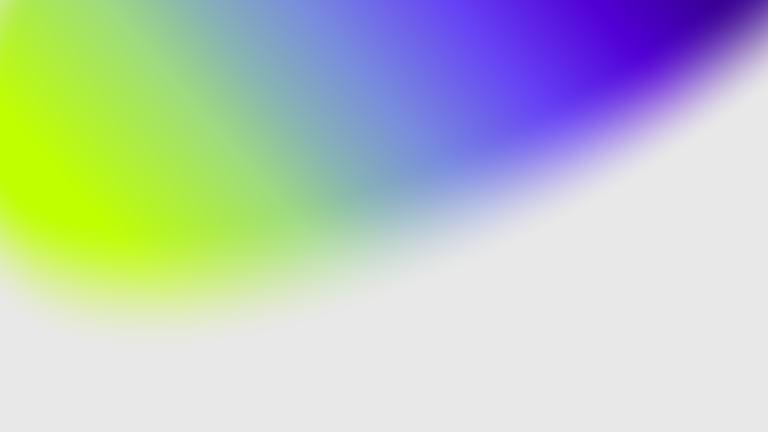
This background is drawn by a Shadertoy shader. Its source:

```glsl
// A large soft-edged ellipse, tilted and cropped by the canvas, on pale grey.
// A slanted colour ramp runs from lime through blue to deep violet; the rim
// fades by an approximate ellipse distance, widest where it faces downward.

const vec3 PAPER = vec3(0.91);
const int STOPS = 7;

const vec3 RAMP_COLOR[STOPS] = vec3[STOPS](
    vec3(0.75, 1.00, 0.00),   // lime
    vec3(0.62, 0.86, 0.50),   // soft green
    vec3(0.53, 0.71, 0.70),   // teal grey
    vec3(0.47, 0.55, 0.87),   // periwinkle
    vec3(0.40, 0.26, 0.96),   // blue violet
    vec3(0.32, 0.00, 0.84),   // violet
    vec3(0.22, 0.00, 0.58));  // deep indigo

const float RAMP_POS[STOPS] = float[STOPS](
    -0.16, 0.18, 0.333, 0.525, 0.787, 1.03, 1.25);

mat2 rotation(float angle) {
    float c = cos(angle), s = sin(angle);
    return mat2(c, s, -s, c);
}

// Blend through the colour stops in order.
vec3 ramp(float t) {
    vec3 color = RAMP_COLOR[0];
    for (int i = 1; i < STOPS; i++) {
        float span = RAMP_POS[i] - RAMP_POS[i - 1];
        float blend = clamp((t - RAMP_POS[i - 1]) / span, 0.0, 1.0);
        color = mix(color, RAMP_COLOR[i], blend);
    }
    return color;
}

// Coverage of a tilted ellipse whose blur depends on the rim's direction.
float softEllipse(vec2 p, vec2 center, vec2 radii, float angle) {
    mat2 tilt = rotation(angle);
    vec2 q = (p - center) * tilt;
    vec2 gradient = q / (radii * radii);
    float level = length(q / radii);
    float slope = max(length(gradient), 0.0001);
    float dist = level * (level - 1.0) / slope;

    vec2 normal = tilt * (gradient / slope);
    float facingDown = max(-normal.y, 0.0);
    float blur = mix(0.085, 0.155, pow(facingDown, 3.0));
    return 1.0 - smoothstep(-blur, blur, dist);
}

void mainImage(out vec4 fragColor, in vec2 fragCoord) {
    // Canvas height is one unit.
    vec2 p = fragCoord / iResolution.y;

    // Colour bands, measured from the top left corner.
    float along = dot(p - vec2(0.0, 1.0), vec2(0.756, 0.655));
    vec3 glow = ramp(along);

    // Soft shape over the paper.
    float cover = softEllipse(p, vec2(1.269, 1.408),
                              vec2(1.586, 0.678), radians(35.0));
    fragColor = vec4(mix(PAPER, glow, cover), 1.0);
}
```
